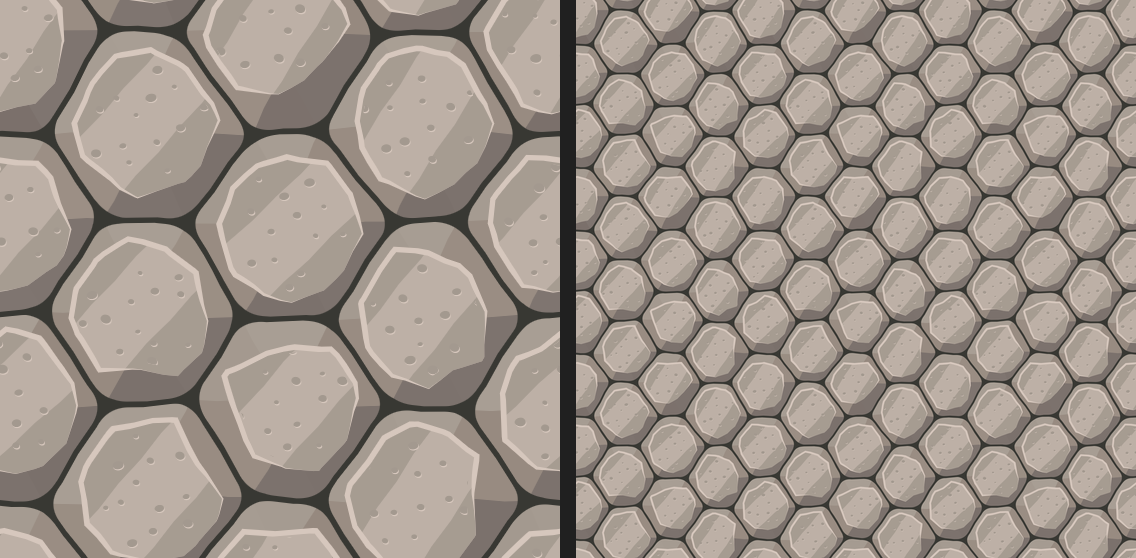
Left: one tile. Right: repeated 3 by 3.
Write a WebGL 1 fragment shader that draws this texture.

```glsl
precision highp float;
uniform vec2 u_resolution;

#define GRID vec2(4.0, 3.0)
#define ORIGIN vec2(0.04, 0.31)
#define JITTER 0.11
#define HALF_GAP 0.0050
#define ROUNDING 0.032
#define WARP 0.007
#define FACE_SIZE vec2(0.134, 0.141)
#define BEVEL 0.018
#define RIM_WIDTH 0.0098
#define BAND_HALF 0.060
#define PITS 13
#define CORNERS 12

const float TAU = 6.2831853;
const vec3 GROUT = vec3(0.22, 0.22, 0.20);
const vec3 BEVEL_LIT = vec3(0.65, 0.61, 0.57);
const vec3 BEVEL_SIDE = vec3(0.60, 0.55, 0.51);
const vec3 BEVEL_DARK = vec3(0.49, 0.45, 0.43);
const vec3 FACE_LIGHT = vec3(0.74, 0.69, 0.65);
const vec3 FACE_SHADE = vec3(0.65, 0.61, 0.57);
const vec3 RIM = vec3(0.84, 0.78, 0.74);

vec2 hash(vec2 id, float k) {
  vec2 s = vec2(dot(id, vec2(12.7, 31.1)) + k * 7.3, dot(id, vec2(26.9, 18.3)) + k * 4.7);
  return fract(sin(s + 1.3) * 4375.85);
}

// Antialiased coverage of a signed distance, positive inside
float cover(float d) {
  return clamp(d * u_resolution.y + 0.5, 0.0, 1.0);
}

float triangleWave(float x) {
  return abs(fract(x) - 0.5) - 0.25;
}

vec2 wrapCell(vec2 cell) {
  return floor(mod(cell + 0.5, GRID));
}

// Staggered columns of jittered stone centres
vec2 stoneCentre(vec2 cell) {
  vec2 id = wrapCell(cell);
  float stagger = 0.5 * (1.0 - floor(mod(id.x + 0.5, 2.0)));
  return (cell + vec2(0.0, stagger) + JITTER * (hash(id, 0.0) - 0.5)) / GRID;
}

vec2 faceCorner(vec2 id, float k) {
  k = floor(mod(k + 0.5, float(CORNERS)));
  vec2 h = hash(id, k + 20.0);
  float notch = 0.17 * step(0.88, hash(id, k + 50.0).x);
  float angle = (k + 0.55 * (h.x - 0.5)) * TAU / float(CORNERS);
  return (1.0 - 0.10 * h.y - notch) * FACE_SIZE * vec2(cos(angle), sin(angle));
}

// Signed distance to the chipped face outline, positive inside
float faceDistance(vec2 q, vec2 id) {
  float nearest = 1.0, side = -1.0;
  vec2 a = faceCorner(id, float(CORNERS - 1));
  for (int k = 0; k < CORNERS; k++) {
    vec2 b = faceCorner(id, float(k));
    vec2 edge = b - a, w = q - a;
    nearest = min(nearest, length(w - edge * clamp(dot(w, edge) / dot(edge, edge), 0.0, 1.0)));
    if ((a.y > q.y) != (b.y > q.y) && w.x < edge.x * w.y / edge.y) side = -side;
    a = b;
  }
  return side * nearest;
}

vec3 bevelTone(vec2 normal, float variation) {
  float light = dot(normal, vec2(-0.45, 0.89));
  vec3 tone = light > 0.5 ? BEVEL_LIT : light > -0.5 ? BEVEL_SIDE : BEVEL_DARK;
  return tone + 0.025 * (variation - 0.5);
}

void main() {
  vec2 p = gl_FragCoord.xy / u_resolution;
  p += WARP * vec2(triangleWave(dot(p, vec2(5.0, 7.0))), triangleWave(dot(p, vec2(8.0, -5.0)) + 0.3));
  p -= ORIGIN / GRID;

  // Nearest stone
  vec2 base = vec2(floor(p.x * GRID.x + 0.5), floor(p.y * GRID.y));
  vec2 cell = base;
  float nearest = 9.0;
  for (int i = -1; i <= 1; i++) for (int j = -1; j <= 1; j++) {
    vec2 c = base + vec2(i, j);
    float d = distance(p, stoneCentre(c));
    if (d < nearest) { nearest = d; cell = c; }
  }
  vec2 id = wrapCell(cell), centre = stoneCentre(cell);

  // Rounded outline and bevel facets
  float outline = 1.0, facet = 1.0;
  vec3 bevel = BEVEL_SIDE;
  for (int i = -1; i <= 1; i++) for (int j = -1; j <= 1; j++) {
    if (i == 0 && j == 0) continue;
    vec2 other = stoneCentre(cell + vec2(i, j));
    vec2 normal = normalize(other - centre);
    float d = dot(0.5 * (centre + other) - p, normal);
    bevel = mix(bevel, bevelTone(normal, hash(id, float(i * 3 + j) + 9.0).x), cover(facet - d));
    facet = min(facet, d);
    float blend = max(ROUNDING - abs(outline - d), 0.0) / ROUNDING;
    outline = min(outline, d) - 0.25 * ROUNDING * blend * blend;
  }
  outline -= HALF_GAP;

  // Face with a diagonal light band
  vec2 q = p - centre - vec2(-0.004, 0.005);
  float face = min(faceDistance(q, id), outline - BEVEL);
  vec2 h = hash(id, 3.0);
  float tilt = 0.72 + 0.3 * h.x;
  float across = dot(q, vec2(sin(tilt), -cos(tilt))) + 0.03 * (h.y - 0.5);
  vec3 top = mix(FACE_SHADE, FACE_LIGHT, cover(BAND_HALF - abs(across)));

  // Pits with a bright lower lip
  for (int k = 0; k < PITS; k++) {
    float n = float(k);
    vec2 r = hash(id, n + 70.0), s = hash(id, n + 90.0);
    float angle = n * 2.4 + h.x * TAU + 0.7 * (r.x - 0.5);
    float reach = 0.108 * sqrt((n + 0.3 + 0.5 * r.y) / float(PITS));
    vec2 v = q - reach * vec2(cos(angle), sin(angle));
    float size = mix(0.0038, 0.0088, s.x);
    vec2 squash = vec2(0.9, 1.12);
    float lip = size - length((v - vec2(0.0012, -0.0021)) * squash);
    top = mix(top, RIM, cover(lip) * cover(face - 0.014));
    top = mix(top, FACE_SHADE - 0.01, cover(size - length(v * squash)) * cover(face - 0.014));
  }

  // Rim thins out toward the lower right
  float lit = dot(normalize(q + 0.00001), vec2(-0.6, 0.8));
  float rimWidth = RIM_WIDTH * smoothstep(-1.0, -0.1, lit);
  top = mix(RIM, top, cover(face - rimWidth));

  vec3 stone = mix(bevel, top, cover(face));
  gl_FragColor = vec4(mix(GROUT, stone, cover(outline)), 1.0);
}
```
